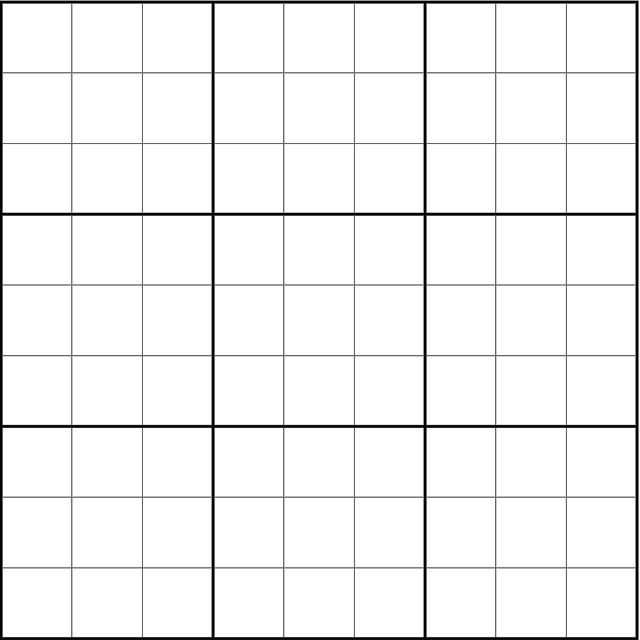
Give the GLSL for this pattern, as a three.js fragment shader.

```glsl
// Black ruled 9 by 9 grid on white, with heavy lines around each 3 by 3 block.
#define CELLS 9.0
#define BLOCK 3.0
#define ORIGIN vec2(0.0018, 0.0022)
#define PITCH vec2(0.1104, 0.1105)
#define THIN_WIDTH 0.0012
#define HEAVY_WIDTH 0.0046
#define SOFTNESS 0.00195
#define PAPER vec3(1.0)
#define INK vec3(0.01)

varying vec2 vUv;

// Share of a SOFTNESS-wide window, centred at offset, that a band of this width covers
vec2 bandCoverage(vec2 offset, vec2 width) {
  vec2 lower = max(offset - 0.5 * SOFTNESS, -0.5 * width);
  vec2 upper = min(offset + 0.5 * SOFTNESS, 0.5 * width);
  return max(upper - lower, 0.0) / SOFTNESS;
}

void main() {
  vec2 p = vUv - ORIGIN;

  // Nearest rule on each axis, limited to the outer frame
  vec2 index = clamp(floor(p / PITCH + 0.5), 0.0, CELLS);
  vec2 offset = p - index * PITCH;

  // Every BLOCK-th rule is heavy
  vec2 isHeavy = 1.0 - step(0.5, mod(index + 0.01, BLOCK));
  vec2 rules = bandCoverage(offset, mix(vec2(THIN_WIDTH), vec2(HEAVY_WIDTH), isHeavy));

  // Rules stop at the outside of the frame
  vec2 gridSize = CELLS * PITCH;
  vec2 extent = bandCoverage(p - 0.5 * gridSize, gridSize + HEAVY_WIDTH);

  float ink = max(rules.x * extent.y, rules.y * extent.x);
  gl_FragColor = vec4(mix(PAPER, INK, ink), 1.0);
}
```
